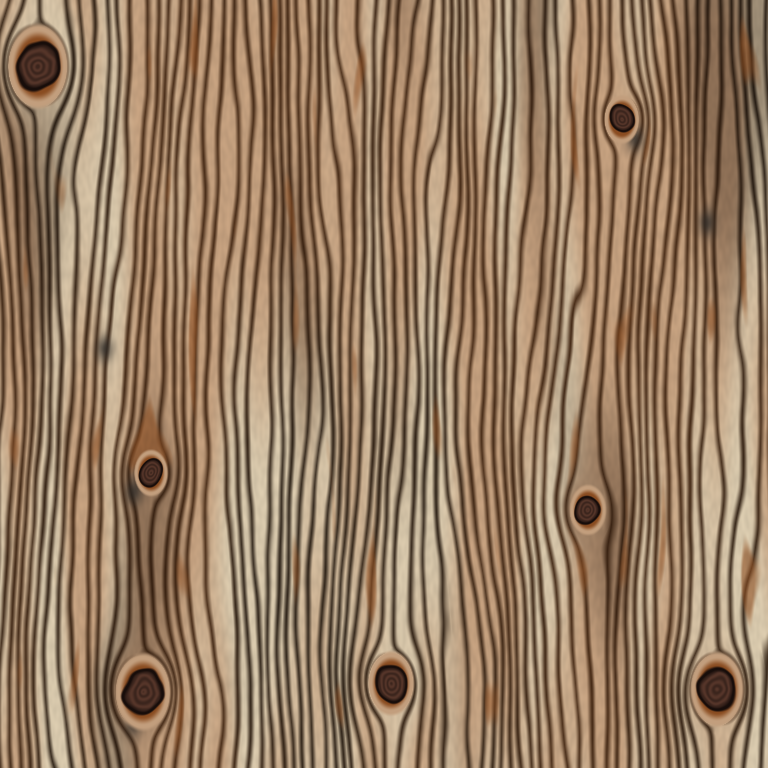
Give the GLSL for this texture, as a WebGL 1 fragment shader.

```glsl
precision highp float;
uniform vec2 u_resolution;

const float LINE_COUNT = 64.0;
const float LINE_REACH = 0.0066;    // distance over which a line fades to pale wood
const float MIN_SLOPE = 24.0;       // keeps lines narrow where the grain spreads
const vec2 KNOT_GRID = vec2(3.0, 4.0);
const float KNOT_SHARE = 0.68;
const float KNOT_MIN = 0.015;
const float KNOT_MAX = 0.035;
const float HALO_SCALE = 1.4;
const float HALO_STRETCH = 0.72;
const vec3 TAN = vec3(0.76, 0.62, 0.49);
const vec3 CREAM = vec3(0.84, 0.78, 0.67);
const vec3 LINE_BROWN = vec3(0.27, 0.16, 0.08);
const vec3 LINE_BLACK = vec3(0.17, 0.13, 0.09);
const vec3 RESIN = vec3(0.54, 0.30, 0.13);
const vec3 KNOT_BROWN = vec3(0.29, 0.18, 0.14);
const vec3 KNOT_EDGE = vec3(0.09, 0.05, 0.04);
const vec3 SMUDGE = vec3(0.17, 0.16, 0.15);

vec2 hash2(vec2 p) {
  vec2 q = vec2(dot(p, vec2(127.1, 311.7)), dot(p, vec2(269.5, 183.3)));
  return fract(sin(q) * 43758.55);
}

float gradientAt(vec2 cell, vec2 offset) {
  float angle = 6.2832 * hash2(cell).x;
  return dot(vec2(cos(angle), sin(angle)), offset);
}

// Gradient noise, roughly -0.7 to 0.7
float noise(vec2 p) {
  vec2 i = floor(p), f = p - i;
  vec2 w = f * f * f * (f * (f * 6.0 - 15.0) + 10.0);
  vec2 e = vec2(1.0, 0.0);
  return mix(mix(gradientAt(i, f), gradientAt(i + e, f - e), w.x),
             mix(gradientAt(i + e.yx, f - e.yx), gradientAt(i + 1.0, f - 1.0), w.x), w.y);
}

// Knot centre in xy, radius in z (zero when the cell is empty)
vec3 knotAt(vec2 cell) {
  vec2 place = hash2(cell + 3.7), kind = hash2(cell + 21.3);
  vec2 centre = (cell + 0.14 + 0.72 * place) / KNOT_GRID;
  float radius = mix(KNOT_MIN, KNOT_MAX, kind.x * kind.x) * step(kind.y, KNOT_SHARE);
  return vec3(centre, radius);
}

// Cross-grain coordinate: streamlines that part around every knot
float grainCoord(vec2 p) {
  float shift = 0.0;
  for (int i = 0; i < 3; i++) {
    for (int j = 0; j < 4; j++) {
      vec3 knot = knotAt(vec2(float(i), float(j)));
      vec2 q = (p - knot.xy) * vec2(1.0, HALO_STRETCH);
      float reach = pow(knot.z * HALO_SCALE, 2.0);
      shift += q.x * reach / max(dot(q, q), reach + 1e-6);
    }
  }
  return p.x - shift;
}

float grainPhase(vec2 p) {
  float u = grainCoord(p);
  return u * LINE_COUNT
       + 2.4 * noise(vec2(u * 7.0, p.y * 1.3))
       + 1.1 * noise(vec2(u * 22.0 + 9.0, p.y * 3.2))
       + 0.28 * noise(vec2(u * 45.0 + 31.0, p.y * 10.0));
}

vec3 woodColor(vec2 p) {
  float u = grainCoord(p);
  float phase = grainPhase(p);
  vec2 e = vec2(0.001, 0.0);
  vec2 slope = vec2(grainPhase(p + e) - phase, grainPhase(p + e.yx) - phase) / e.x;
  float toLine = (0.5 - abs(fract(phase) - 0.5)) / max(length(slope), MIN_SLOPE);

  // Slow changes of tint along the strips
  float strip = noise(vec2(u * 17.0 + 5.0, p.y * 1.8));
  float band = noise(vec2(u * 6.0 + 40.0, p.y * 0.9));
  float age = smoothstep(-0.35, 0.45, band + 0.5 * strip);
  vec3 pale = mix(TAN, CREAM, smoothstep(-0.3, 0.4, strip + 0.4 * band));
  vec3 dark = mix(LINE_BROWN, LINE_BLACK, age);
  float fade = 0.0012 * noise(vec2(u * 50.0, p.y * 6.0));
  vec3 color = mix(dark, pale, smoothstep(-0.0014, LINE_REACH, toLine + fade));

  // Weathered bands, resin streaks and fibre
  float weather = smoothstep(0.12, 0.5, noise(vec2(u * 9.0 + 70.0, p.y * 1.6)));
  color *= 1.0 - 0.3 * weather * vec3(0.92, 1.0, 1.06);
  float resin = smoothstep(0.36, 0.52, noise(vec2(u * 38.0 + 13.0, p.y * 6.0)));
  color = mix(color, RESIN, 0.6 * resin);
  return color * (1.0 + 0.07 * noise(p * vec2(170.0, 60.0)));
}

vec3 addKnot(vec3 color, vec2 p, vec2 cell) {
  vec3 knot = knotAt(cell);
  vec2 q = p - knot.xy;
  vec2 tilt = hash2(cell + 50.0) - 0.5;
  float radius = max(knot.z, 1e-4);
  float present = step(0.001, knot.z);

  // Soft grey smudge beside the knot
  vec2 s = (q - vec2(tilt.x * 0.05, -1.6 * radius)) / vec2(0.011, 0.017);
  color = mix(color, SMUDGE, 0.75 * exp(-dot(s, s)) * step(0.0, tilt.y));

  // Clear wood around the knot
  float halo = length(q * vec2(1.0, HALO_STRETCH)) / (radius * HALO_SCALE);
  vec3 haloColor = mix(RESIN, TAN, smoothstep(0.65, 0.9, halo));
  color = mix(color, haloColor, present * (1.0 - smoothstep(0.94, 1.1, halo)));

  // Ringed core with a black rim
  vec2 leaned = vec2(q.x + tilt.x * 0.4 * q.y, q.y * 0.88);
  float d = length(leaned) / radius + 0.22 * noise(p * 38.0);
  float rings = 0.5 + 0.5 * sin(d * 21.0 + 2.0 * noise(p * 70.0));
  vec3 core = KNOT_BROWN * (0.8 + 0.35 * rings);
  core = mix(core, KNOT_EDGE, smoothstep(0.78, 0.94, d));
  return mix(color, core, present * (1.0 - smoothstep(0.98, 1.12, d)));
}

void main() {
  vec2 p = gl_FragCoord.xy / u_resolution.y;
  vec3 color = woodColor(p);
  for (int i = 0; i < 3; i++) {
    for (int j = 0; j < 4; j++) color = addKnot(color, p, vec2(float(i), float(j)));
  }
  gl_FragColor = vec4(color, 1.0);
}
```
